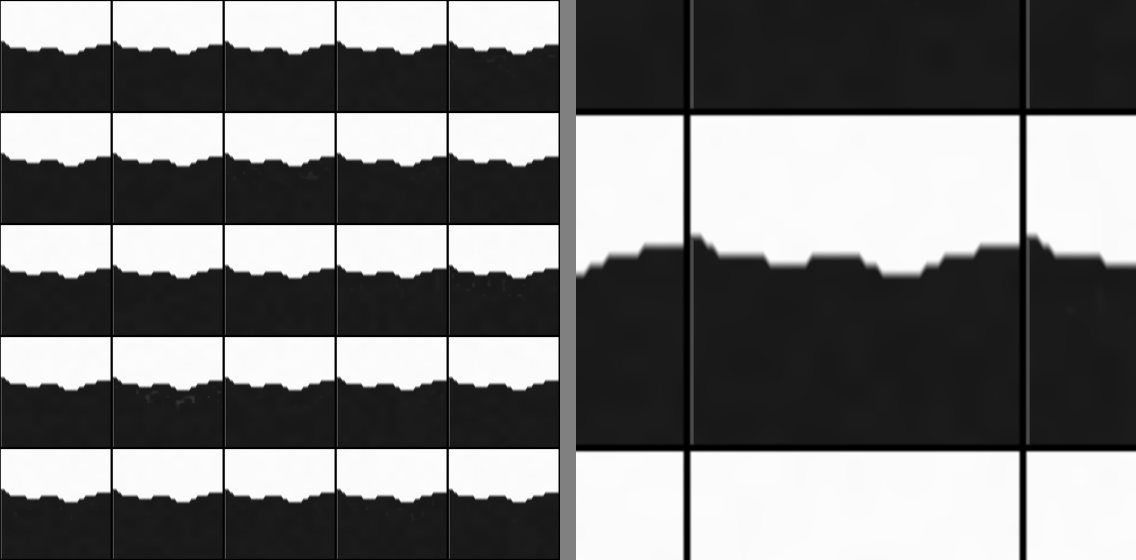
Left, the full canvas; right, a detail of the centre.
Give the GLSL for this pattern, as a three.js fragment shader.

```glsl
// Five by five grid of framed white panels, each with the same stepped dark ridge.
varying vec2 vUv;

float hash(vec2 p) {
  vec3 q = fract(vec3(p.xyx) * 0.1031);
  q += dot(q, q.yzx + 33.33);
  return fract((q.x + q.y) * q.z);
}

// Value noise that repeats every "period" lattice cells.
float wrapNoise(vec2 uv, float period) {
  vec2 p = uv * period;
  vec2 i = floor(p);
  vec2 f = smoothstep(0.0, 1.0, p - i);
  vec2 a = mod(i, period);
  vec2 b = mod(i + 1.0, period);
  return mix(mix(hash(a), hash(vec2(b.x, a.y)), f.x),
             mix(hash(vec2(a.x, b.y)), hash(b), f.x), f.y);
}

// One softened stair in the skyline.
float stair(float x, float at) {
  return smoothstep(at - 0.014, at + 0.014, x);
}

// Skyline height within a panel: falls, a low bump, a notch, then a climb.
float ridgeHeight(float x) {
  float steps = -stair(x, 0.048) - stair(x, 0.083) - stair(x, 0.235)
    + stair(x, 0.36) - stair(x, 0.52) - stair(x, 0.57)
    + stair(x, 0.70) + stair(x, 0.755) + stair(x, 0.86);
  return 0.63 + 0.0285 * steps;
}

// Soft-edged band around zero.
float band(float d, float halfWidth, float blur) {
  return 1.0 - smoothstep(halfWidth - blur, halfWidth + blur, abs(d));
}

void main() {
  vec2 grid = vUv * 5.0;
  vec2 panel = mod(floor(grid), 5.0);
  vec2 p = fract(grid);
  vec2 edge = fract(grid + 0.5) - 0.5;

  // White sky above, faintly mottled dark ground below.
  float above = p.y - ridgeHeight(p.x);
  float sky = smoothstep(-0.019, 0.019, above);
  float mottle = wrapNoise(vUv, 60.0) - 0.5;
  float ground = 0.1 + 0.016 * mottle;

  // Sparse pale flecks under the ridge, stronger in a few panels.
  float fleck = smoothstep(0.7, 1.0, wrapNoise(vUv, 110.0));
  float wear = pow(hash(panel + 7.0), 4.0);
  ground += 0.12 * fleck * wear * band(above + 0.12, 0.06, 0.04);
  float tone = mix(ground, 0.985 + 0.008 * mottle, sky);

  // Black frame lines, with a grey hairline right of each upright.
  float upright = band(edge.x + 0.003, 0.010, 0.006);
  float level = band(edge.y, 0.010, 0.006);
  float hairline = band(edge.x - 0.012, 0.006, 0.004);
  tone *= 1.0 - upright;
  tone = max(tone, 0.29 * hairline);
  tone *= 1.0 - level;

  gl_FragColor = vec4(vec3(tone), 1.0);
}
```
